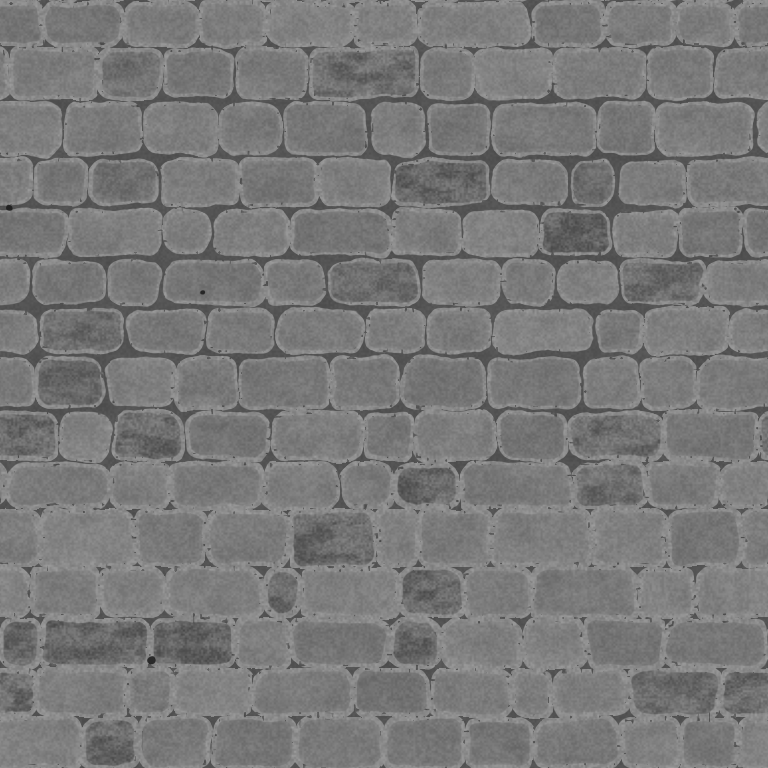
Give the GLSL for this texture, as a three.js fragment shader.

```glsl
// Grey cobblestone paving: 15 courses of about 10 uneven rounded setts.
// Jittered course and joint lines bound each sett, a rounded-box distance splits
// it into stone, pale mortar rim and dark gap; wrapped noise adds wear and grain.

varying vec2 vUv;

const float COURSES = 15.0;
const float SETTS = 10.0;
const vec3 STONE_DARK = vec3(0.425);
const vec3 STONE_LIGHT = vec3(0.51);
const vec3 STONE_STAIN = vec3(0.29);
const vec3 MORTAR = vec3(0.545);
const vec3 GAP = vec3(0.325);
const vec3 HOLE = vec3(0.1);

float hash(vec2 p) {
  vec3 q = fract(vec3(p.xyx) * 0.1031);
  q += dot(q, q.yzx + 33.33);
  return fract((q.x + q.y) * q.z);
}

// Value noise that wraps over the unit square
float noise(vec2 uv, vec2 cells, float seed) {
  vec2 p = uv * cells;
  vec2 i = floor(p);
  vec2 f = fract(p);
  f = f * f * (3.0 - 2.0 * f);
  vec2 a = mod(i, cells) + seed;
  vec2 b = mod(i + 1.0, cells) + seed;
  return mix(mix(hash(a), hash(vec2(b.x, a.y)), f.x),
             mix(hash(vec2(a.x, b.y)), hash(b), f.x), f.y);
}

float fbm(vec2 uv, vec2 cells, float seed) {
  float sum = 0.0;
  float weight = 0.533;
  for (int k = 0; k < 4; k++) {
    sum += weight * noise(uv, cells, seed);
    cells *= 2.0;
    seed += 19.0;
    weight *= 0.5;
  }
  return sum;
}

// Jittered line i of n, and the span (index, low, high) that holds x
float line(float i, float n, float seed, float jitter) {
  return i + jitter * (hash(vec2(mod(i, n), seed)) - 0.5);
}

vec3 span(float x, float n, float seed, float jitter) {
  float i = floor(x);
  if (x < line(i, n, seed, jitter)) i -= 1.0;
  else if (x >= line(i + 1.0, n, seed, jitter)) i += 1.0;
  return vec3(i, line(i, n, seed, jitter), line(i + 1.0, n, seed, jitter));
}

float roundBox(vec2 p, vec2 halfSize, float radius) {
  vec2 q = abs(p) - halfSize + radius;
  return length(max(q, 0.0)) + min(max(q.x, q.y), 0.0) - radius;
}

void main() {
  vec2 uv = vUv;

  // Wavy outlines; joints are more washed out in the upper part
  vec2 wave = vec2(fbm(uv, vec2(34.0), 3.0), fbm(uv, vec2(34.0), 71.0)) - 0.5;
  vec2 p = uv + 0.0085 * wave;
  float washed = smoothstep(0.25, 0.55, uv.y) * (1.0 - 0.7 * smoothstep(0.88, 1.0, uv.y));

  // Course, then sett within the course
  vec3 course = span(p.y * COURSES, COURSES, 5.0, 0.16);
  float row = mod(course.x, COURSES);
  float shift = 0.5 * mod(row, 2.0) + 0.4 * hash(vec2(row, 41.0));
  vec3 sett = span(p.x * SETTS + shift, SETTS, row + 60.0, 0.55);
  vec2 id = vec2(mod(sett.x, SETTS), row);

  // Sett shape: slightly tilted and tapered rounded box
  vec2 low = vec2((sett.y - shift) / SETTS, course.y / COURSES);
  vec2 high = vec2((sett.z - shift) / SETTS, course.z / COURSES);
  vec2 local = p - 0.5 * (low + high);
  float tilt = 0.06 * (hash(id + 13.0) - 0.5);
  local += tilt * vec2(-local.y, local.x);
  local.x *= 1.0 + 2.5 * (hash(id + 29.0) - 0.5) * local.y;
  vec2 inset = vec2(0.0042, 0.0043 + 0.0014 * washed)
             + 0.002 * vec2(hash(id + 37.0), hash(id + 43.0));
  float radius = mix(0.009, 0.018, hash(id + 53.0));
  float d = roundBox(local, 0.5 * (high - low) - inset, radius);

  // Stone tone, stains and grain
  float grain = noise(uv, vec2(380.0), 7.0) - 0.5;
  float speckle = noise(uv, vec2(190.0), 23.0) - 0.5;
  float cloud = fbm(uv, vec2(28.0, 36.0), 11.0);
  float tone = 0.3 + 0.65 * hash(id + 83.0) + 0.9 * (cloud - 0.5);
  vec3 stone = mix(STONE_DARK, STONE_LIGHT, tone);
  float worn = smoothstep(0.8, 0.95, hash(id + 97.0) + 0.06 * (1.0 - washed));
  float stain = smoothstep(0.36, 0.68, fbm(uv, vec2(36.0, 80.0), 31.0));
  stone = mix(stone, STONE_STAIN, worn * (0.18 + 0.5 * stain));
  stone += (0.06 + 0.05 * worn) * grain + 0.035 * speckle;
  stone += 0.02 * smoothstep(-0.007, 0.0, d);

  // Mortar with small pits, and gaps where it has been lost
  float pits = smoothstep(0.83, 0.93, noise(uv, vec2(210.0), 47.0));
  vec3 mortar = MORTAR + 0.09 * grain + 0.05 * speckle - 0.2 * pits;
  float fill = mix(0.0078, 0.0044, washed) + 0.008 * (fbm(uv, vec2(18.0), 59.0) - 0.5);
  vec3 gap = GAP + 0.04 * grain + 0.05 * (cloud - 0.5);
  vec3 joint = mix(mortar, gap, smoothstep(-0.0009, 0.0009, d - max(fill, 0.0024)));
  vec3 color = mix(stone, joint, smoothstep(-0.0013, 0.0011, d));

  // A few scattered round holes
  for (int k = 0; k < 3; k++) {
    vec2 center = vec2(hash(vec2(float(k), 107.0)), hash(vec2(float(k), 131.0)));
    float size = 0.003 + 0.0012 * float(k);
    float hole = length(p - center) - size;
    color = mix(color, HOLE, 0.85 * (1.0 - smoothstep(-0.001, 0.001, hole)));
  }

  gl_FragColor = vec4(color, 1.0);
}
```
